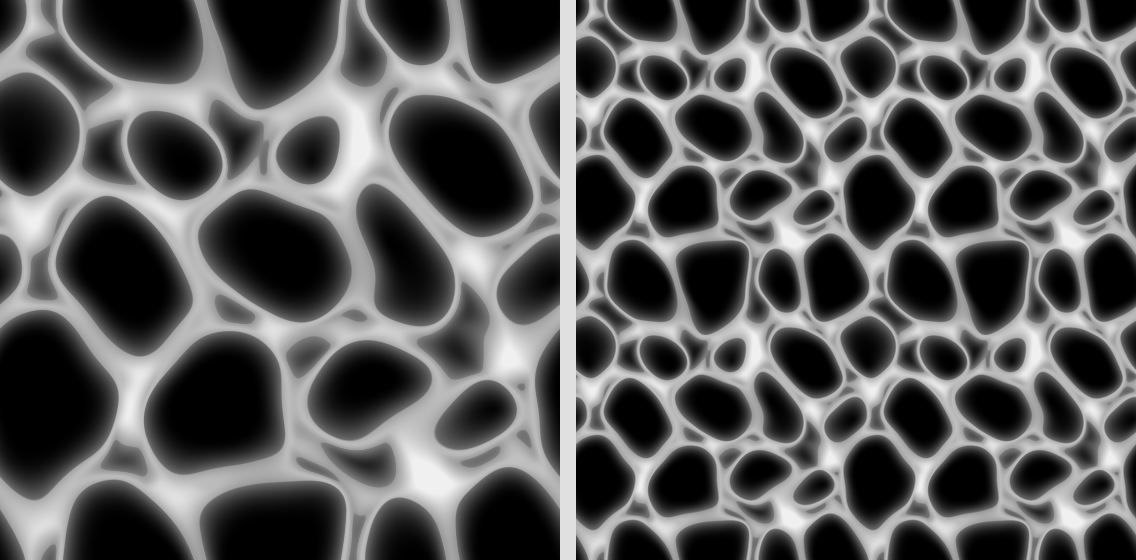
Left: one tile. Right: repeated 2 by 2.
Write a WebGL 1 fragment shader that draws this pattern.

```glsl
precision highp float;
uniform vec2 u_resolution;

const float GRID = 4.0;        // cells across the canvas, even so staggered rows wrap
const float BLOBS = 7.0;       // pebble lobes across the canvas
const float SOFTNESS = 0.18;   // rounding of the cells, in grid units
const float CELL_GAP = 0.05;   // half width of the mortar, in field units
const vec2 ORIGIN = vec2(0.384, 0.616);

// Whole-number wrap, safe against rounding at exact multiples
vec2 wrap(vec2 cell, float period) {
  return cell - period * floor((cell + 0.5) / period);
}

vec2 hash2(vec2 p) {
  p = floor(p + 0.5);
  vec2 q = vec2(dot(p, vec2(127.1, 311.7)), dot(p, vec2(269.5, 183.3)));
  return fract(sin(q) * 43758.545);
}

float cornerSlope(vec2 corner, vec2 offset, float period, float seed) {
  vec2 gradient = hash2(wrap(corner, period) + seed) * 2.0 - 1.0;
  return dot(gradient, offset);
}

// Gradient noise that repeats after a whole period
float gradientNoise(vec2 p, float period, float seed) {
  vec2 i = floor(p);
  vec2 f = fract(p);
  vec2 u = f * f * f * (f * (f * 6.0 - 15.0) + 10.0);
  vec2 e = vec2(1.0, 0.0);
  float low = mix(cornerSlope(i, f, period, seed),
                  cornerSlope(i + e.xy, f - e.xy, period, seed), u.x);
  float high = mix(cornerSlope(i + e.yx, f - e.yx, period, seed),
                   cornerSlope(i + e.xx, f - e.xx, period, seed), u.x);
  return mix(low, high, u.y);
}

float softMin(float a, float b, float k) {
  float h = max(k - abs(a - b), 0.0) / k;
  return min(a, b) - h * h * k * 0.25;
}

// Length in a stretched and turned metric
float ovalLength(vec2 q, float angle) {
  vec2 axis = vec2(cos(angle), sin(angle));
  return length(vec2(dot(q, axis) / 1.27, dot(q, vec2(-axis.y, axis.x)) * 1.2));
}

// Distance to one scattered oval of random size and direction
float siteDistance(vec2 p, vec2 cell, float period, float seed, float sizeRange) {
  vec2 id = wrap(cell, period);
  vec2 jitter = (hash2(id + 3.0 + seed) - 0.5) * 0.66;
  vec2 shape = hash2(id + 41.0 + seed) - 0.5;
  return ovalLength(p - cell - 0.5 - jitter, shape.x * 2.2 - 0.9) - shape.y * sizeRange;
}

// x: signed depth inside a cell, y: room between the cells
vec2 cellFields(vec2 p) {
  vec2 base = floor(p);
  float total = 0.0;
  float strongest = 0.0;
  float squares = 0.0;
  for (int y = -3; y <= 3; y++) {
    for (int x = -3; x <= 3; x++) {
      vec2 cell = base + vec2(float(x), float(y));
      vec2 stagger = vec2(0.5 * step(0.25, fract(cell.y * 0.5)), 0.0);
      float d = siteDistance(p - stagger, cell, GRID, 0.0, 0.4);
      float weight = exp(-d / SOFTNESS);
      total += weight;
      squares += weight * weight;
      strongest = max(strongest, weight);
    }
  }
  float spread = squares / (total * total);
  float depth = log(strongest / max(total - strongest, 0.0001));
  float room = log(max(1.0 - spread, 0.0001) / spread);
  return vec2(depth, room) * SOFTNESS * 0.5 - vec2(CELL_GAP, 0.0);
}

// Depth inside smoothly joined ovals
float blobDepth(vec2 p, float radius, float blend) {
  vec2 base = floor(p);
  float total = 0.0;
  for (int y = -1; y <= 1; y++) {
    for (int x = -1; x <= 1; x++) {
      vec2 cell = base + vec2(float(x), float(y));
      total += exp(-siteDistance(p, cell, BLOBS, 90.0, 0.26) / blend);
    }
  }
  return radius + blend * log(total);
}

// Tone fading from the rim to black
float innerTone(float depth, float rim, float reach) {
  float t = clamp(1.0 - depth / reach, 0.0, 1.0);
  return rim * t * t;
}

void main() {
  vec2 uv = gl_FragCoord.xy / u_resolution + ORIGIN;
  float pixel = 0.6 * GRID / min(u_resolution.x, u_resolution.y);

  // Bend the outlines a little
  vec2 bend = vec2(gradientNoise(uv * 6.0, 6.0, 11.0),
                   gradientNoise(uv * 6.0, 6.0, 67.0));
  vec2 fields = cellFields(uv * GRID + bend * 0.14);
  float depth = fields.x;
  float room = fields.y;

  // Pebbles: rounded lobes confined to the junctions
  float lobe = blobDepth(uv * BLOBS + bend * 0.25, 0.38, 0.09) * GRID / BLOBS;
  float pebbleDepth = softMin((room - 0.054) * 3.0, lobe, 0.06);

  // Mortar glows where it is far from every edge
  float openness = softMin(max(room, 0.0), max(-pebbleDepth * 0.6, 0.0), 0.02);
  float tone = min(0.6 + 4.4 * openness, 0.94);
  float pebbleTone = innerTone(pebbleDepth, 0.49, 0.3);
  tone = mix(tone, pebbleTone, smoothstep(-pixel, pixel, pebbleDepth));
  tone = mix(tone, innerTone(depth, 0.43, 0.16), smoothstep(-pixel, pixel, depth));

  gl_FragColor = vec4(vec3(tone), 1.0);
}
```
